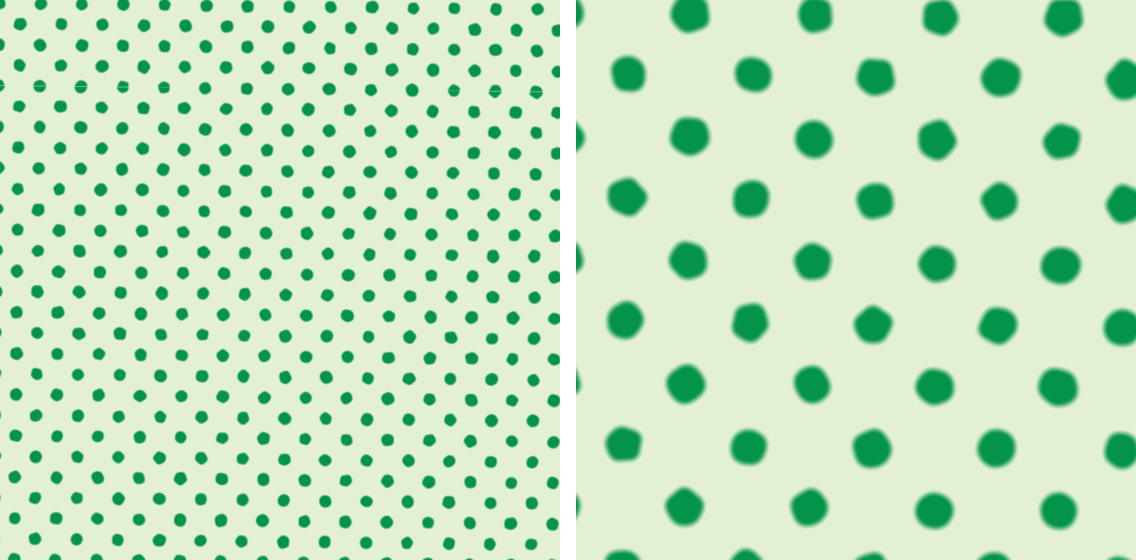
Left, the full canvas; right, a detail of the centre.
Give the GLSL for this pattern, as a WebGL 2 fragment shader.

```glsl
#version 300 es
precision highp float;
// Green polka dots on pale green: two interleaved square lattices, slightly
// tilted. Each dot is a distance function whose outline, size and position are
// varied by a hash; one row carries faint pale streaks across its dots.

uniform vec2 u_resolution;
out vec4 fragColor;

const vec3 PAPER = vec3(0.89, 0.94, 0.83);
const vec3 INK = vec3(0.01, 0.58, 0.28);
const float TAU = 6.28318;

// Lattice, in canvas units
const vec2 ORIGIN = vec2(0.0729, 0.9935);
const vec2 STEP_RIGHT = vec2(0.07389, -0.00087);
const vec2 STEP_UP = vec2(0.00081, 0.07352);

const float DOT_RADIUS = 0.0109;
const float EDGE_SOFTNESS = 0.0025;
const float STREAK_ROW = -2.0;

// Sine-free hash: cell and seed to three values in 0..1
vec3 hash3(vec2 cell, float seed) {
    vec3 p = fract(vec3(cell.xyx + seed) * vec3(0.1031, 0.1030, 0.0973));
    p += dot(p, p.yxz + 33.33);
    return fract((p.xxy + p.yzz) * p.zyx);
}

// Signed distance to a roughly round dot with a wobbly outline
float wobblyDot(vec2 p, float radius, vec3 phase, vec3 amount) {
    float angle = atan(p.y, p.x);
    vec3 waves = cos(angle * vec3(2.0, 4.0, 5.0) + phase * TAU);
    return length(p) - radius * (1.0 + dot(waves, amount));
}

// Ink coverage of one lattice, shifted by a fraction of a cell
float dotLattice(vec2 uv, vec2 shift, float seed, float softness) {
    mat2 basis = mat2(STEP_RIGHT, STEP_UP);
    vec2 lattice = inverse(basis) * (uv - ORIGIN) - shift;
    vec2 cell = floor(lattice + 0.5);
    vec2 local = basis * (lattice - cell);

    vec3 place = hash3(cell + 50.0, seed);
    vec3 phase = hash3(cell + 50.0, seed + 17.3);
    vec3 amount = vec3(0.055, 0.035, 0.035) * hash3(cell + 50.0, seed + 41.7);
    vec2 jitter = (place.xy - 0.5) * 0.0014;
    float radius = DOT_RADIUS * mix(0.95, 1.05, place.z);
    float dist = wobblyDot(local - jitter, radius, phase, amount);
    float ink = 1.0 - smoothstep(-softness, softness, dist);

    // Pale streak through the outer dots of one unshifted row
    float onRow = step(abs(cell.y + shift.y - STREAK_ROW), 0.1);
    float outer = smoothstep(2.5, 4.5, abs(cell.x - 6.5));
    float streak = 1.0 - smoothstep(0.0, 0.0022, abs(local.y));
    return ink * (1.0 - 0.4 * onRow * outer * streak);
}

void main() {
    vec2 uv = gl_FragCoord.xy / u_resolution;
    float softness = max(EDGE_SOFTNESS, 0.75 / u_resolution.y);
    float ink = max(dotLattice(uv, vec2(0.0), 3.1, softness),
                    dotLattice(uv, vec2(0.5), 8.7, softness));
    fragColor = vec4(mix(PAPER, INK, ink), 1.0);
}
```
